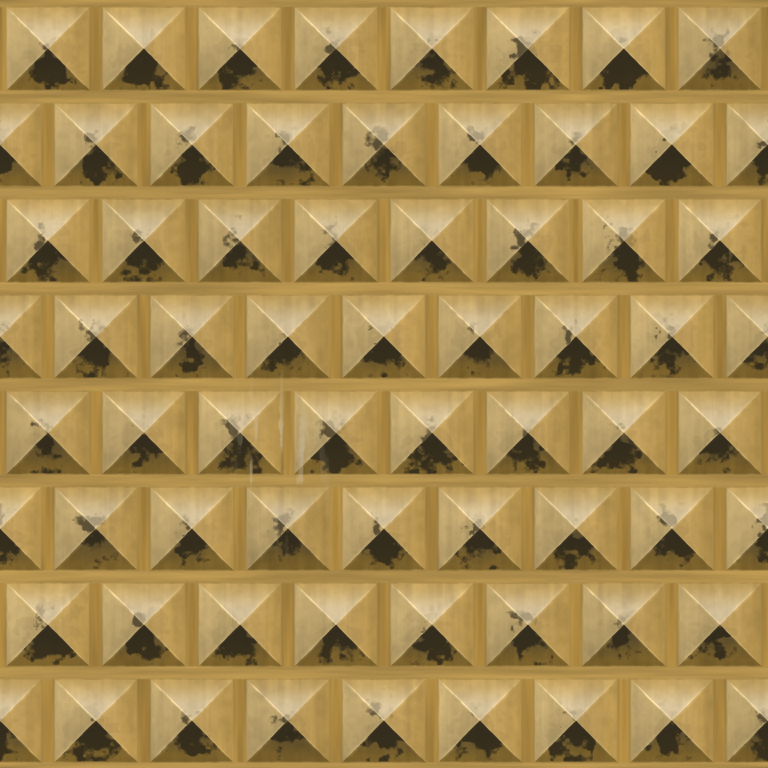
A WebGL 2 fragment shader for this pattern:

```glsl
#version 300 es
precision highp float;
// Staggered rows of square pyramid studs carved in ochre wood, lit from above.
// Two diagonals split each cell into four faces; wrapping noise adds the
// grain, the dark soot around each apex and a few pale drips.

#define REPEATS 8.0
#define HALF_SIZE 0.43
#define APEX_DROP 0.007
#define RIDGE_WIDTH 0.035
#define RIDGE_GLOW 0.20
#define GRAIN 0.13
#define MOTTLE 0.10
#define SOOT 0.85
#define DRIP_CENTRE vec2(0.36, 0.40)

uniform vec2 u_resolution;
out vec4 fragColor;

const vec3 GROUND = vec3(0.69, 0.56, 0.30);
const vec3 GAP    = vec3(0.65, 0.51, 0.24);
const vec3 LIGHT  = vec3(0.85, 0.77, 0.61);
const vec3 LEFT   = vec3(0.73, 0.63, 0.42);
const vec3 RIGHT  = vec3(0.73, 0.60, 0.35);
const vec3 OLIVE  = vec3(0.48, 0.38, 0.17);
const vec3 SHADE  = vec3(0.37, 0.31, 0.18);
const vec3 BLACK  = vec3(0.17, 0.15, 0.10);
const vec3 CHALK  = vec3(0.80, 0.75, 0.66);

float hash(vec2 p) {
    vec3 h = fract(vec3(p.xyx) * 0.1031);
    h += dot(h, h.yzx + 33.33);
    return fract((h.x + h.y) * h.z);
}

// Value noise on the unit canvas, wrapping after a whole number of cells
float noise(vec2 uv, vec2 cells) {
    vec2 p = uv * cells, i = floor(p), f = fract(p);
    f = f * f * (3.0 - 2.0 * f);
    vec2 a = mod(i, cells), b = mod(i + 1.0, cells);
    return mix(mix(hash(a), hash(vec2(b.x, a.y)), f.x),
               mix(hash(vec2(a.x, b.y)), hash(b), f.x), f.y);
}

float fbm(vec2 uv, vec2 cells) {
    float sum = 0.0, gain = 0.5;
    for (int k = 0; k < 4; k++) {
        sum += gain * noise(uv, cells);
        cells *= 2.0;
        gain *= 0.5;
    }
    return sum / 0.9375;
}

void main() {
    vec2 uv = gl_FragCoord.xy / u_resolution;
    float aa = 1.3 * REPEATS / (HALF_SIZE * min(u_resolution.x, u_resolution.y));

    // Staggered cell; q spans -1..1 across the stud
    vec2 grid = uv * REPEATS;
    float row = floor(grid.y);
    grid.x += 0.5 * (1.0 - mod(row, 2.0));
    vec2 id = vec2(mod(floor(grid.x), REPEATS), row);
    vec2 q = (fract(grid) - 0.5 + vec2(0.0, APEX_DROP)) / HALF_SIZE;
    float h1 = hash(id + 17.0), h2 = hash(id + 53.0), h3 = hash(id + 91.0);

    // Wood surface
    float grainV = fbm(uv, vec2(128.0, 8.0)) - 0.5;
    float grainH = fbm(uv, vec2(8.0, 128.0)) - 0.5;
    float mottle = fbm(uv, vec2(40.0)) - 0.5;
    float speck = fbm(uv, vec2(96.0)) - 0.5;
    float strip = smoothstep(0.98, 1.04, abs(q.y));
    vec3 ground = mix(mix(GROUND, GAP, smoothstep(0.95, 1.15, abs(q.x))), GROUND, strip);
    ground *= 1.0 + 2.2 * GRAIN * mix(grainV, grainH, strip);

    // Four faces, split by the falling and rising diagonals
    vec2 w = q + 0.02 * vec2(mottle, speck);
    float d = max(abs(q.x), abs(q.y));
    float falling = w.x + w.y, rising = w.y - w.x;
    float upRight = smoothstep(-aa, aa, falling);
    float upLeft = smoothstep(-aa, aa, rising);
    float below = (1.0 - upRight) * (1.0 - upLeft);
    vec3 top = mix(LIGHT, GROUND * 1.06, 0.85 * smoothstep(0.25, 1.05, d));
    vec3 left = mix(LEFT * 1.04, LEFT * 0.93, smoothstep(0.5, -0.9, q.y));
    vec3 right = mix(RIGHT * 1.05, GROUND, smoothstep(0.2, 1.0, d));
    vec3 bottom = mix(SHADE, OLIVE, smoothstep(0.15, 0.9, d + 0.4 * mottle));
    vec3 stud = mix(mix(bottom, left, upLeft), mix(right, top, upLeft), upRight);
    stud *= 1.0 + GRAIN * grainV + MOTTLE * (mottle + speck) + 0.06 * (h3 - 0.5);

    // Worn ridges: crisp on the falling diagonal, softer on the rising one
    float ridge = exp(-pow(falling / RIDGE_WIDTH, 2.0)) * mix(0.7, 1.0, upLeft);
    float soft = exp(-pow(rising / (1.6 * RIDGE_WIDTH), 2.0)) * mix(0.6, 0.4, upRight);
    stud += RIDGE_GLOW * max(ridge, soft) * (0.75 + speck) * vec3(1.0, 0.96, 0.82)
          * smoothstep(1.0, 0.75, d);

    // Soot gathers below the apex and creeps a little onto the upper left
    vec2 s = q - vec2(0.24 * (h1 - 0.6), -0.16 - 0.2 * h2);
    float spread = 0.55 + 0.35 * h3 - length(s * vec2(1.25, 1.1));
    float soot = smoothstep(0.0, 0.38, spread + 1.3 * speck + 0.9 * mottle);
    vec2 c = q - vec2(-0.09, 0.07);
    float creep = smoothstep(0.1, 0.35, 0.28 * h1 + 0.05 - length(c * vec2(1.0, 0.8)) + 0.9 * speck + 0.1);
    soot = max(soot * mix(0.12, 1.0, below), creep * 0.8 * (1.0 - upRight * 0.6));
    stud = mix(stud, BLACK, SOOT * soot);

    // Set the stud into the board, with a thin groove along its base
    vec3 colour = ground;
    float groove = smoothstep(0.09, 0.0, abs(d - 1.0)) * (1.0 - 0.7 * strip);
    colour *= 1.0 - 0.07 * groove;
    colour = mix(colour, stud, smoothstep(1.0 + aa, 1.0 - aa, d + 0.03 * speck));

    // Pale drips in one wrapped patch
    vec2 away = fract(uv - DRIP_CENTRE + 0.5) - 0.5;
    float patchy = exp(-dot(away * away, vec2(500.0, 180.0)));
    float drip = smoothstep(0.62, 0.85, noise(uv, vec2(150.0, 18.0)) + 0.3 * speck);
    colour = mix(colour, CHALK, 0.75 * drip * patchy);

    fragColor = vec4(clamp(colour, 0.0, 1.0), 1.0);
}
```
